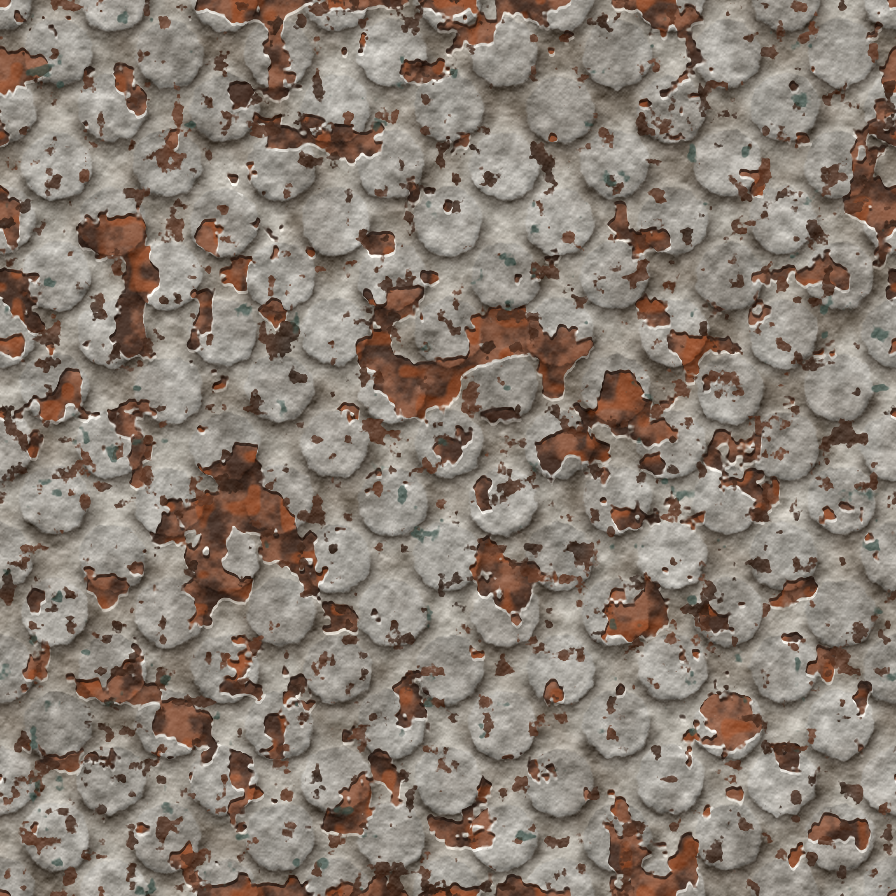
Give the GLSL for this texture, as a Shadertoy shader.

```glsl
// Weathered concrete-grey plate studded with 8 x 8 x 2 raised discs in a
// staggered lattice. Each disc casts a soft bevel; periodic value noise adds
// grit, pits and flaked paint with rust beneath, so the whole plate tiles.

float hash(vec2 p) {
    vec3 q = fract(p.xyx * vec3(0.1031, 0.1030, 0.0973));
    q += dot(q, q.yzx + 33.33);
    return fract((q.x + q.y) * q.z);
}

// Value noise with freq cells across the unit tile
float noise(vec2 uv, float freq) {
    vec2 p = uv * freq, i = floor(p), f = fract(p);
    f = f * f * (3.0 - 2.0 * f);
    vec2 a = mod(i, freq), b = mod(i + 1.0, freq);
    float seed = freq * 1.37;
    return mix(mix(hash(a + seed), hash(vec2(b.x, a.y) + seed), f.x),
               mix(hash(vec2(a.x, b.y) + seed), hash(b + seed), f.x), f.y);
}

float fbm(vec2 uv, float freq) {
    float sum = 0.0, amp = 0.533;
    for (int i = 0; i < 4; i++) {
        sum += amp * noise(uv, freq);
        freq *= 2.0;
        amp *= 0.5;
    }
    return sum;
}

// Flaked areas: clustered by a slow noise, outlined by a fast one
float flakeMask(vec2 uv, float wear) {
    float score = fbm(uv, 26.0) + 0.26 * (noise(uv, 7.0) - 0.5) + wear;
    return smoothstep(0.655, 0.685, score);
}

void mainImage(out vec4 fragColor, in vec2 fragCoord) {
    vec2 uv = fragCoord / iResolution.y;
    vec2 p = uv * 8.0;
    vec2 lightDir = normalize(vec2(-0.2, 1.0));
    float ragged = 0.07 * (fbm(uv, 90.0) - 0.5);

    // Gather the eight surrounding discs, four from each sublattice
    float top = 0.0, rim = 0.0, shadow = 0.0, lip = 0.0, tone = 0.0, wear = 0.0;
    for (int i = 0; i < 8; i++) {
        vec2 offset = i < 4 ? vec2(0.5, 0.53) : vec2(0.0, 0.03);
        vec2 cell = floor(p - offset) + vec2(i & 1, (i >> 1) & 1);
        vec2 id = mod(cell, 8.0) + offset * 37.0;
        vec2 jitter = 0.03 * (vec2(hash(id + 5.0), hash(id + 11.0)) - 0.5);
        vec2 q = p - cell - offset - jitter;
        float dist = length(q);
        float d = dist - 0.305 + ragged;
        float side = dot(q / max(dist, 0.001), lightDir);
        float inside = smoothstep(0.014, -0.014, d);
        float fall = exp(-max(d, 0.0) / 0.075);
        top = max(top, inside);
        rim = max(rim, fall * smoothstep(0.0, 0.9, side));
        shadow = max(shadow, fall * smoothstep(0.35, -0.65, side));
        lip = max(lip, inside * smoothstep(-0.06, 0.0, d) * smoothstep(0.2, -0.8, side));
        tone += inside * (hash(id + 23.0) - 0.5);
        wear += inside * 0.13 * (hash(id + 41.0) - 0.5);
    }

    // Mottled cement, cooler and more even on the disc tops
    float mottle = smoothstep(0.25, 0.75, fbm(uv, 20.0));
    float grain = fbm(uv, 64.0);
    vec3 color = mix(vec3(0.51, 0.47, 0.42), vec3(0.72, 0.70, 0.66), mottle);
    color = mix(color, vec3(0.63, 0.62, 0.60), 0.6 * top);
    color += 0.08 * tone + 0.35 * (grain - 0.5);

    // Bevel light above each disc and cast shadow below it
    color = mix(color, vec3(0.84, 0.82, 0.78), 0.75 * rim * (1.0 - top));
    color = mix(color, vec3(0.16, 0.13, 0.10), 0.88 * shadow * (1.0 - top));
    color *= 1.0 - 0.25 * lip;

    // Rust showing through the flakes, with lit and shaded paint edges
    float flake = flakeMask(uv, wear);
    float edge = flake - flakeMask(uv + 0.0035 * lightDir, wear);
    float rustTone = smoothstep(0.3, 0.7, fbm(uv, 46.0));
    vec3 rust = mix(vec3(0.24, 0.15, 0.11), vec3(0.56, 0.35, 0.25), rustTone);
    rust = mix(rust, vec3(0.62, 0.29, 0.13), 0.7 * smoothstep(0.6, 0.8, noise(uv, 53.0)));
    rust *= 1.0 - 0.45 * shadow * (1.0 - top);
    color = mix(color, rust, 0.88 * flake);
    color = mix(color, vec3(0.13, 0.09, 0.07), 0.75 * max(edge, 0.0));
    color += 0.22 * max(-edge, 0.0);

    // Small pits, dark or rusty, and rare green stains
    float pit = smoothstep(0.66, 0.72, fbm(uv + 0.37, 58.0) + 0.1 * (noise(uv, 13.0) - 0.5));
    vec3 pitColor = mix(vec3(0.18, 0.13, 0.10), vec3(0.42, 0.25, 0.17), noise(uv, 31.0));
    color = mix(color, pitColor, 0.85 * pit);
    float stain = smoothstep(0.77, 0.83, fbm(uv + 0.61, 34.0));
    color = mix(color, vec3(0.22, 0.30, 0.27), 0.7 * stain);

    // Fine relief lit from above
    float relief = grain - fbm(uv + 0.002 * lightDir, 64.0);
    color += 0.75 * relief * (1.0 - 0.4 * flake);

    fragColor = vec4(clamp(color, 0.0, 1.0), 1.0);
}
```
